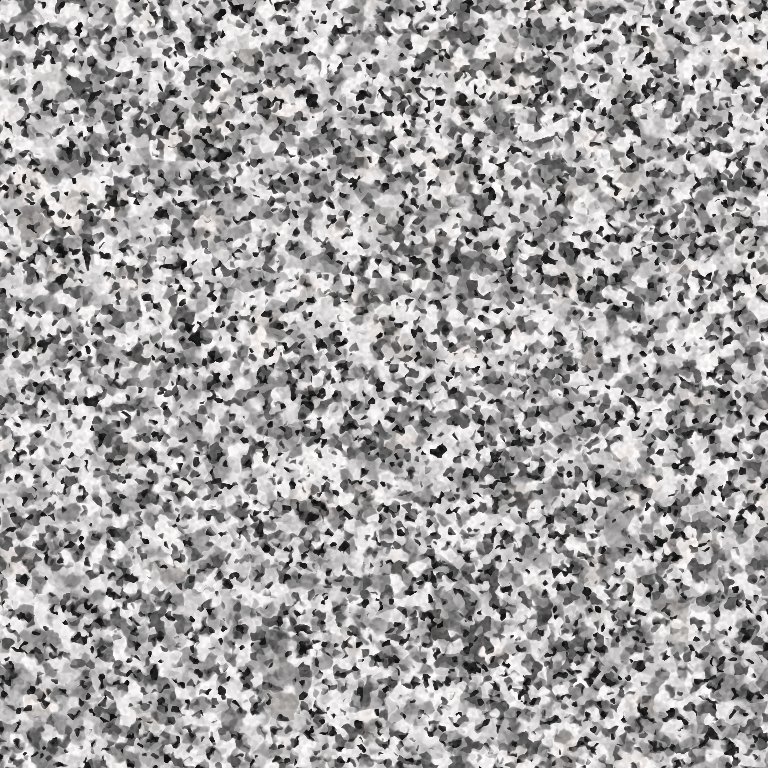
Give the GLSL for this texture, as a three.js fragment shader.

```glsl
// Speckled white granite: pale feldspar, translucent gray quartz and dark mica.
// Each mineral is a layer of softly blended cellular noise with a random tone
// per cell; a fine warp roughens the grain outlines.

#define QUARTZ_SCALE 67.0   // gray grains across the canvas
#define FLECK_SCALE 108.0   // mid-dark flecks
#define MICA_SCALE 146.0    // small black specks
#define LARGE_SCALE 29.0    // rare large grains
#define MOTTLE_SCALE 220.0  // fine crystal texture
#define WARP 0.0055         // roughness of the outlines
#define CLUSTER 0.22        // how strongly dark minerals gather on gray ones
#define MOTTLE 0.14         // strength of the fine texture
#define SOFTNESS 8.5        // blend between grains, lower is softer

varying vec2 vUv;

const float FELDSPAR = 0.94;
const float VEIL = 0.80;
const float QUARTZ = 0.54;
const float FLECK = 0.35;
const float MICA = 0.12;

vec3 hash3(vec2 p) {
  vec3 q = fract(vec3(p.xyx) * vec3(0.1031, 0.1030, 0.0973));
  q += dot(q, q.yxz + 33.33);
  return fract((q.xxy + q.yzz) * q.zyx);
}

// Cellular noise: three random tones per cell, blended across the borders.
vec3 cells(vec2 p, float sharpness) {
  vec2 cell = floor(p);
  vec3 sum = vec3(0.0);
  float total = 0.0;
  for (int j = -1; j <= 1; j++) {
    for (int i = -1; i <= 1; i++) {
      vec2 id = cell + vec2(float(i), float(j));
      vec2 toCenter = id + hash3(id + 71.0).xy - p;
      float weight = exp(-sharpness * dot(toCenter, toCenter));
      sum += weight * hash3(id + 413.0);
      total += weight;
    }
  }
  return sum / total;
}

void main() {
  // Ragged outlines, plus slow drift in the density of dark minerals
  vec2 p = vUv + WARP * (cells(vUv * 150.0 + 19.0, 4.0).xy - 0.5);
  float drift = 0.05 * (cells(vUv * 13.0 + 5.0, 4.0).x - 0.5);

  // Random tone of each mineral layer
  vec3 grains = cells(p * QUARTZ_SCALE + 37.0, SOFTNESS);
  float quartz = grains.x + drift;
  float fleck = cells(p * FLECK_SCALE + 91.0, SOFTNESS).y;
  float mica = cells(p * MICA_SCALE + 153.0, SOFTNESS).z;
  vec3 large = cells(p * LARGE_SCALE + 211.0, 22.0);
  fleck += CLUSTER * (quartz - 0.5);
  mica += CLUSTER * (fleck - 0.5);

  // Stack the minerals from pale to dark
  float tone = mix(FELDSPAR, VEIL, smoothstep(0.45, 0.9, grains.y));
  tone = mix(tone, QUARTZ, smoothstep(0.38, 0.98, quartz));
  tone = mix(tone, QUARTZ, 0.7 * smoothstep(0.92, 0.98, large.x));
  tone = mix(tone, FLECK, smoothstep(0.56, 0.90, fleck));
  tone = mix(tone, MICA, smoothstep(0.73, 0.95, mica));
  tone += MOTTLE * (cells(vUv * MOTTLE_SCALE + 307.0, 6.0).x - 0.5);

  // Near-neutral colour with a few faintly rosy grains
  float rosy = smoothstep(0.82, 0.95, large.y);
  vec3 tint = mix(vec3(1.0, 0.991, 0.990), vec3(1.0, 0.978, 0.968), rosy);
  gl_FragColor = vec4(clamp(tone * tint, 0.0, 1.0), 1.0);
}
```
